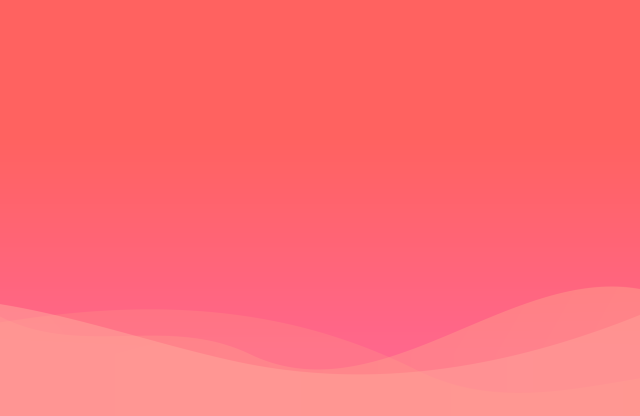
Reproduce this background procedurally as a Shadertoy shader.

```glsl
// Coral to pink gradient with three translucent peach waves along the bottom.

const vec3 CORAL = vec3(1.0, 0.384, 0.376);
const vec3 PINK = vec3(1.0, 0.404, 0.55);
const float FADE_TOP = 0.67;     // height where coral starts to fade
const float FADE_BOTTOM = 0.15;  // height where pink is full

const vec3 ROSE_TINT = vec3(1.0, 0.62, 0.52);
const vec3 PEACH_TINT = vec3(1.0, 0.65, 0.55);
const vec3 CREAM_TINT = vec3(1.0, 0.69, 0.62);

// Opacity of each wave at the left and right sides
const vec2 ROSE_OPACITY = vec2(0.25, 0.25);
const vec2 PEACH_OPACITY = vec2(0.22, 0.46);
const vec2 CREAM_OPACITY = vec2(0.45, 0.33);

// Wave crests: heights and slopes at the left side, the bend and the right side
const float ROSE_BEND = 0.651;
const vec3 ROSE_HEIGHT = vec3(0.2249, 0.1104, 0.0904);
const vec3 ROSE_SLOPE = vec3(0.247, -0.771, 0.247);

const float PEACH_BEND = 0.3906;
const vec3 PEACH_HEIGHT = vec3(0.239, 0.1486, 0.3052);
const vec3 PEACH_SLOPE = vec3(-0.771, -0.740, -0.278);

const float CREAM_BEND = 0.3646;
const vec3 CREAM_HEIGHT = vec3(0.269, 0.1325, 0.243);
const vec3 CREAM_SLOPE = vec3(-0.247, -0.339, 0.617);

// Cubic through two heights with given end slopes, t in 0..1 over a span
float hermite(float t, float span, vec2 height, vec2 slope) {
    float s = 1.0 - t;
    float blend = t * t * (3.0 - 2.0 * t);
    return mix(height.x, height.y, blend)
         + span * t * s * (s * slope.x - t * slope.y);
}

// Crest height of a wave built from two cubics that join at the bend
float crest(float x, float bend, vec3 height, vec3 slope) {
    if (x < bend) {
        return hermite(x / bend, bend, height.xy, slope.xy);
    }
    float span = 1.0 - bend;
    return hermite((x - bend) / span, span, height.yz, slope.yz);
}

// Lay a translucent tint below the crest, with a smooth edge
vec3 addWave(vec3 color, vec2 uv, float top, vec3 tint, vec2 opacity) {
    float pixel = 1.0 / iResolution.y;
    float cover = smoothstep(-0.7 * pixel, 0.7 * pixel, top - uv.y);
    return mix(color, tint, cover * mix(opacity.x, opacity.y, uv.x));
}

void mainImage(out vec4 fragColor, in vec2 fragCoord) {
    vec2 uv = fragCoord / iResolution.xy;

    // Sky gradient
    float fade = clamp((FADE_TOP - uv.y) / (FADE_TOP - FADE_BOTTOM), 0.0, 1.0);
    vec3 color = mix(CORAL, PINK, fade);

    // Waves, back to front
    float rose = crest(uv.x, ROSE_BEND, ROSE_HEIGHT, ROSE_SLOPE);
    float peach = crest(uv.x, PEACH_BEND, PEACH_HEIGHT, PEACH_SLOPE);
    float cream = crest(uv.x, CREAM_BEND, CREAM_HEIGHT, CREAM_SLOPE);
    color = addWave(color, uv, rose, ROSE_TINT, ROSE_OPACITY);
    color = addWave(color, uv, peach, PEACH_TINT, PEACH_OPACITY);
    color = addWave(color, uv, cream, CREAM_TINT, CREAM_OPACITY);

    fragColor = vec4(color, 1.0);
}
```
